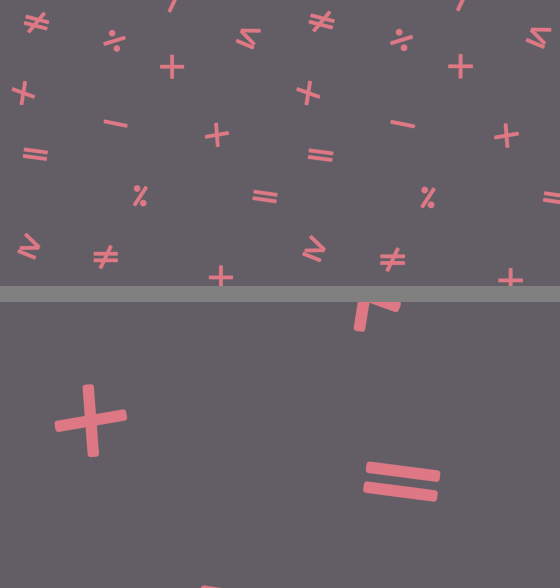
Top: the whole. Bottom: its middle third, enlarged.
A Shadertoy shader for this pattern:

```glsl
// Scattered pink arithmetic signs on a flat grey-mauve ground, two tiles across.
// Each sign is a union of rounded bars and dots, placed by centre, tilt and kind;
// the second tile is slightly larger than the first.

const int NOT_EQUAL = 0, DIVIDE = 1, PLUS = 2, MINUS = 3;
const int EQUAL = 4, PERCENT = 5, LESS = 6, GREATER = 7;
const int COUNT = 14;

// Centre x, centre y (downwards) and tilt, on a canvas 768 units wide
const vec3 PLACES[COUNT] = vec3[COUNT](
    vec3(50, 31, 0.25), vec3(145, 352.5, 0),
    vec3(157, 56, -0.3),
    vec3(236, 91.5, 0), vec3(32, 127.5, 0.35), vec3(297.5, 185, -0.17), vec3(303, 380.5, 0),
    vec3(158.5, 169.5, 0.2), vec3(239, 1.5, -1.13),
    vec3(48.5, 211.5, 0.13), vec3(363.5, 269.5, 0.14),
    vec3(192.5, 268.5, 0),
    vec3(340, 52, 0.4), vec3(40, 340, 0.38));

const int KINDS[COUNT] = int[COUNT](
    NOT_EQUAL, NOT_EQUAL, DIVIDE, PLUS, PLUS, PLUS, PLUS,
    MINUS, MINUS, EQUAL, EQUAL, PERCENT, LESS, GREATER);

// Bar from a to b with softly rounded corners
float bar(vec2 p, vec2 a, vec2 b) {
    vec2 along = normalize(b - a);
    p -= 0.5 * (a + b);
    p = vec2(dot(p, along), dot(p, vec2(-along.y, along.x)));
    vec2 q = abs(p) - vec2(0.5 * length(b - a), 2.6) + 1.4;
    return length(max(q, 0.0)) + min(max(q.x, q.y), 0.0) - 1.4;
}

float dotAt(vec2 p, vec2 centre) {
    return length(p - centre) - 4.5;
}

float sign_(vec2 p, int kind, float tilt) {
    vec2 arm = vec2(16.6, 0);
    if (kind == PLUS) {
        // The upright leans less than the crossbar
        vec2 upright = 16.6 * vec2(sin(0.55 * tilt), cos(0.55 * tilt));
        return min(bar(p, -arm, arm), bar(p, -upright, upright));
    }
    if (kind == MINUS) return bar(p, -arm, arm);
    if (kind == DIVIDE) {
        float dots = length(vec2(p.x, abs(p.y) - 11.0)) - 4.5;
        return min(bar(p, -arm * 0.94, arm * 0.94), dots);
    }
    if (kind == PERCENT) {
        float dots = min(dotAt(p, vec2(-4.5, -10)), dotAt(p, vec2(4, 10)));
        return min(dots, bar(p, vec2(-8.5, 13.5), vec2(8.5, -12.5)));
    }
    if (kind == LESS || kind == GREATER) {
        if (kind == GREATER) p.x = -p.x;
        vec2 apex = vec2(-13, -5.5);
        float chevron = min(bar(p, apex, vec2(12.3, -15.8)), bar(p, apex, vec2(12, 5)));
        return min(chevron, bar(p, vec2(-13.5, 9.5), vec2(13, 9.5)));
    }
    // Paired bars, struck through for the inequality
    float pair = bar(vec2(p.x, abs(p.y) - 4.5), -arm, arm);
    if (kind == NOT_EQUAL) pair = min(pair, bar(p, vec2(-7.5, 15.8), vec2(7.5, -15.8)));
    return pair;
}

void mainImage(out vec4 fragColor, in vec2 fragCoord) {
    float unit = 768.0 / iResolution.x;
    vec2 p = vec2(fragCoord.x, iResolution.y - fragCoord.y) * unit;

    // Tile across, growing a little to the right
    float column = floor(p.x / 390.0);
    vec2 growth = 1.0 + column * vec2(0.024, 0.016);
    p = vec2((p.x - 390.0 * column) / growth.x, 127.0 + (p.y - 127.0) / growth.y);

    // Nearest sign
    float d = 1e3;
    for (int i = 0; i < COUNT; i++) {
        vec3 place = PLACES[i];
        float c = cos(place.z), s = sin(place.z);
        vec2 q = mat2(c, -s, s, c) * (p - place.xy);
        d = min(d, sign_(q, KINDS[i], place.z));
    }

    float ink = 1.0 - smoothstep(-0.7 * unit, 0.7 * unit, d);
    fragColor = vec4(mix(vec3(0.39, 0.37, 0.40), vec3(0.87, 0.47, 0.52), ink), 1.0);
}
```
